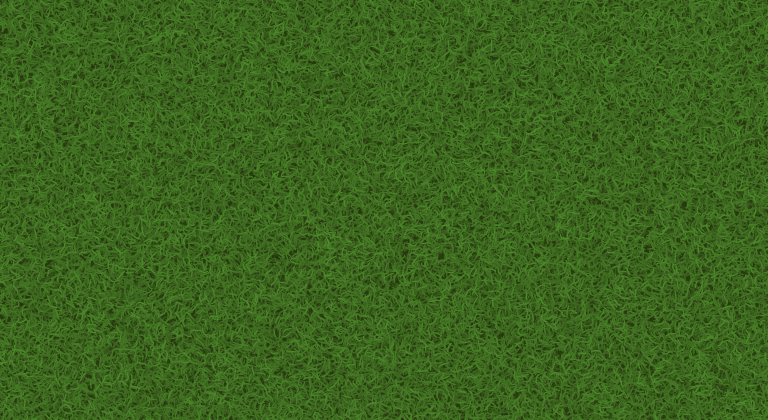
This texture is drawn by a WebGL 2 fragment shader. Its source:

```glsl
#version 300 es
precision highp float;
// Dense lawn of short, curly grass blades seen from above.

uniform vec2 u_resolution;
out vec4 fragColor;

// Lengths are fractions of the canvas height unless noted.
const int   LAYERS       = 8;
const float CELL         = 0.0182;            // spacing of blades in a layer
const float HALF_WIDTH   = 0.0017;            // half thickness of a blade
const vec2  HALF_LENGTH  = vec2(0.55, 0.86);  // shortest, longest, in cells
const float BEND         = 0.34;              // strongest arc, in cells
const float WIGGLE       = 0.09;              // strongest S-curve, in cells
const float LAYER_TURN   = 2.4;               // grid rotation between layers

const vec3  SHADE_COLOR  = vec3(0.17, 0.26, 0.07);
const vec3  LIGHT_COLOR  = vec3(0.29, 0.51, 0.16);
const float GAP_TONE     = -0.12;             // 0 is shade, 1 is light
const vec2  LAYER_TONE   = vec2(0.22, 0.88);  // lowest, topmost layer
const float BLADE_SPREAD = 0.46;              // tone range between blades
const float PATCH_SCALE  = 16.0;
const float PATCH_SPREAD = 0.14;

const float TAU = 6.2831853;

// Four random values in 0..1 for an integer cell and a seed.
vec4 hash4(ivec2 cell, int seed) {
    uvec4 v = uvec4(ivec4(cell, seed, cell.x + 7 * cell.y));
    v = v * 1664525u + 1013904223u;
    v += v.yzxy * v.wxyz;
    v ^= v >> 16u;
    v += v.yzxy * v.wxyz;
    return vec4(v >> 8u) / 16777216.0;
}

float cornerSlope(ivec2 corner, vec2 offset) {
    float angle = TAU * hash4(corner, 99).x;
    return dot(vec2(cos(angle), sin(angle)), offset);
}

float gradientNoise(vec2 p) {
    ivec2 i = ivec2(floor(p));
    vec2 f = fract(p);
    vec2 s = f * f * f * (f * (f * 6.0 - 15.0) + 10.0);
    float low  = mix(cornerSlope(i, f),
                     cornerSlope(i + ivec2(1, 0), f - vec2(1, 0)), s.x);
    float high = mix(cornerSlope(i + ivec2(0, 1), f - vec2(0, 1)),
                     cornerSlope(i + ivec2(1, 1), f - vec2(1, 1)), s.x);
    return mix(low, high, s.y);
}

mat2 rotation(float angle) {
    float c = cos(angle), s = sin(angle);
    return mat2(c, s, -s, c);
}

// Coverage of one curved, tapered blade centred at the origin, in cells.
float bladeCoverage(vec2 q, vec4 shape, float pixel) {
    q = rotation(TAU * shape.x) * q;
    float halfLength = mix(HALF_LENGTH.x, HALF_LENGTH.y, shape.y);
    float bend = BEND * (2.0 * shape.z - 1.0);
    float wiggle = WIGGLE * (2.0 * shape.w - 1.0);

    float u = q.x / halfLength;
    float curve = bend * (u * u - 0.33) + wiggle * sin(4.0 * u);
    float slope = (2.0 * bend * u + 4.0 * wiggle * cos(4.0 * u)) / halfLength;
    float dist = abs(q.y - curve) / sqrt(1.0 + slope * slope);

    float width = HALF_WIDTH / CELL * (1.0 - 0.35 * u * u);
    float tips = 1.0 - smoothstep(0.8, 1.0, abs(u));
    return tips * clamp((width - dist) / pixel + 0.5, 0.0, 1.0);
}

// Strongest blade of one layer: x is its coverage, y its random tone.
vec2 bladeLayer(vec2 p, int layer, float pixel) {
    vec2 grid = rotation(LAYER_TURN * float(layer)) * p / CELL;
    grid += 17.3 * float(layer);
    ivec2 home = ivec2(floor(grid));
    vec2 best = vec2(0.0);
    for (int y = -1; y <= 1; y++) {
        for (int x = -1; x <= 1; x++) {
            ivec2 cell = home + ivec2(x, y);
            vec4 place = hash4(cell, 2 * layer);
            vec4 shape = hash4(cell, 2 * layer + 1);
            vec2 local = grid - vec2(cell) - place.xy;
            float coverage = bladeCoverage(local, shape, pixel);
            if (coverage > best.x) best = vec2(coverage, place.z);
        }
    }
    return best;
}

void main() {
    vec2 p = gl_FragCoord.xy / u_resolution.y;
    float pixel = 1.0 / (u_resolution.y * CELL);

    // Stack the layers from the dark ground up to the lit tips.
    float tone = GAP_TONE;
    for (int layer = 0; layer < LAYERS; layer++) {
        vec2 blade = bladeLayer(p, layer, pixel);
        float height = float(layer) / float(LAYERS - 1);
        float bladeTone = mix(LAYER_TONE.x, LAYER_TONE.y, height)
                        + BLADE_SPREAD * (blade.y - 0.5);
        tone = mix(tone, bladeTone, blade.x);
    }

    // Soft lighter and darker patches across the lawn.
    tone += PATCH_SPREAD * gradientNoise(p * PATCH_SCALE);
    fragColor = vec4(mix(SHADE_COLOR, LIGHT_COLOR, tone), 1.0);
}
```
